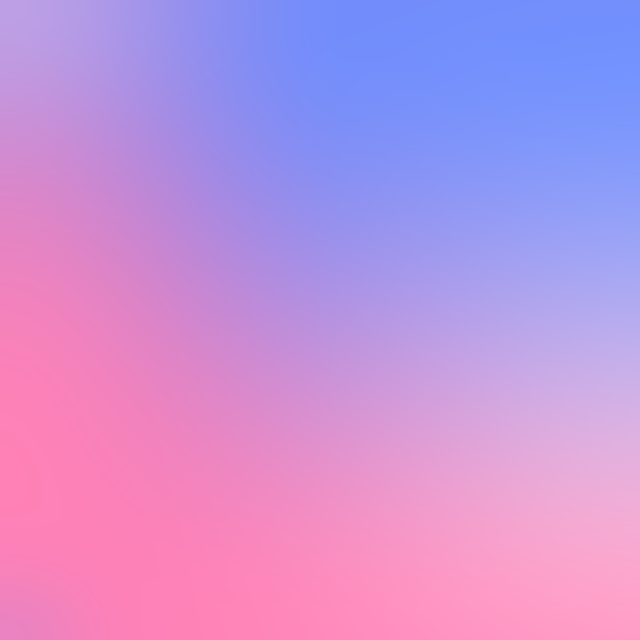
A WebGL 1 fragment shader for this background:

```glsl
precision highp float;
// Soft mesh gradient: blue above, pink below, with pale lilac glows at the sides.

uniform vec2 u_resolution;

// Elliptical falloff around a centre
float glow(vec2 p, vec2 centre, vec2 tightness) {
  vec2 d = p - centre;
  return exp(-dot(d * d, tightness));
}

void main() {
  vec2 uv = gl_FragCoord.xy / u_resolution;
  float depth = 1.0 - uv.y;

  // Pink rises from below and climbs higher along the left side
  float rise = smoothstep(0.04, 0.98, depth);
  float leftSide = 1.0 - smoothstep(0.0, 0.55, uv.x);
  float climb = leftSide * (0.53 + 0.47 * smoothstep(0.0, 0.78, depth));
  float pinkness = 1.0 - (1.0 - rise) * (1.0 - climb);

  // Violet tint in the lower left corner
  pinkness -= 0.16 * glow(uv, vec2(0.0), vec2(54.0, 89.0));

  vec3 blue = vec3(0.447, 0.545, 0.98);
  vec3 pink = vec3(1.0, 0.506, 0.714);
  vec3 color = mix(blue, pink, pinkness);

  // Pale light along the right edge and in the upper left corner
  float rightLight = smoothstep(0.2, 1.05, uv.x)
                   * glow(uv, vec2(1.0, 0.31), vec2(0.0, 5.1));
  float cornerLight = glow(uv, vec2(0.0, 1.0), vec2(14.0, 23.0));
  color += vec3(0.0, 0.18, 0.105) * (rightLight + 0.56 * cornerLight);

  gl_FragColor = vec4(clamp(color, 0.0, 1.0), 1.0);
}
```
